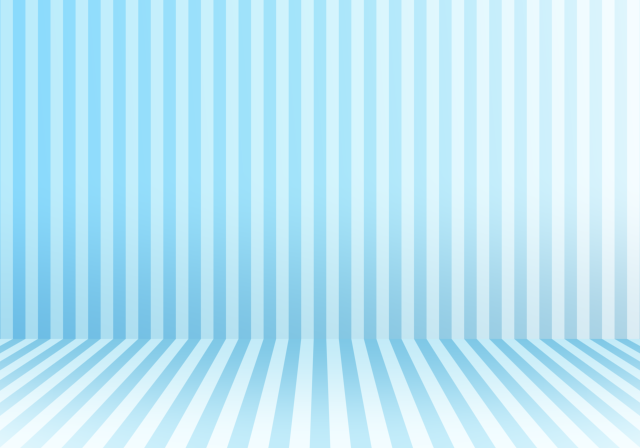
Give the GLSL for this background, as a Shadertoy shader.

```glsl
// A striped studio backdrop: vertical blue bands on a wall that fan out
// over a floor in perspective. One stripe coordinate serves both planes;
// gradients add light from the upper right and shade along the seam.

#define SEAM 0.2435          // height of the wall and floor joint
#define PERIOD 0.03917       // width of a dark and light pair
#define SPREAD 0.65          // extra floor scale at the lower edge
#define WALL_SHADE vec3(0.79, 0.865, 0.905)
#define FLOOR_DARK vec3(0.49, 0.78, 0.90)
#define FLOOR_LIGHT vec3(0.76, 0.92, 0.97)

// Coverage of the dark band, centred on whole numbers of u
float darkBand(float u, float blur) {
    float edge = abs(fract(u + 0.5) - 0.5) - 0.25;
    return 1.0 - smoothstep(-blur, blur, edge);
}

// Blend of three colours at t = 0, 0.5 and 1
vec3 ramp(vec3 a, vec3 b, vec3 c, float t) {
    return t < 0.5 ? mix(a, b, t * 2.0) : mix(b, c, t * 2.0 - 1.0);
}

vec3 wallColor(vec2 p, float band) {
    float t = clamp(p.x + 0.06 * (p.y - 0.6), 0.0, 1.0);
    vec3 dark = ramp(vec3(0.53, 0.85, 0.99), vec3(0.645, 0.895, 0.98),
                     vec3(0.87, 0.96, 0.99), t);
    vec3 light = ramp(vec3(0.72, 0.92, 0.985), vec3(0.82, 0.955, 0.99),
                      vec3(0.96, 0.99, 1.0), t);

    // Shade gathers towards the floor, more in the dark bands
    float shade = 1.0 - smoothstep(SEAM - 0.04, 0.62, p.y);
    dark *= mix(vec3(1.0), WALL_SHADE, shade);
    light *= mix(vec3(1.0), WALL_SHADE, shade * 0.5);
    return mix(light, dark, band);
}

vec3 floorColor(vec2 p, float depth, float band) {
    float fade = smoothstep(-0.1, 1.0, depth);
    float side = abs(p.x - 0.5) * 2.0;
    vec3 dark = mix(FLOOR_DARK, vec3(0.76, 0.925, 0.98), fade);
    vec3 light = mix(FLOOR_LIGHT, vec3(0.95, 0.99, 1.0), fade);

    // The near corners wash out to white
    float wash = 0.6 * side * side * depth;
    return mix(mix(light, dark, band), vec3(0.97, 0.995, 1.0), wash);
}

void mainImage(out vec4 fragColor, in vec2 fragCoord) {
    vec2 p = fragCoord / iResolution.xy;
    float depth = max(SEAM - p.y, 0.0) / SEAM;
    float scale = 1.0 + SPREAD * depth;
    float u = (p.x - 0.5) / (PERIOD * scale);

    // Stripe change per pixel, so edges stay smooth on both planes
    float onFloor = step(p.y, SEAM);
    vec2 slope = vec2(1.0 / (PERIOD * scale),
                      onFloor * u * SPREAD / (scale * SEAM));
    float blur = 0.75 * length(slope / iResolution.xy);
    float band = darkBand(u, blur);

    float seamBlur = 0.75 / iResolution.y;
    float wall = smoothstep(SEAM - seamBlur, SEAM + seamBlur, p.y);
    vec3 color = mix(floorColor(p, depth, band), wallColor(p, band), wall);
    fragColor = vec4(color, 1.0);
}
```
